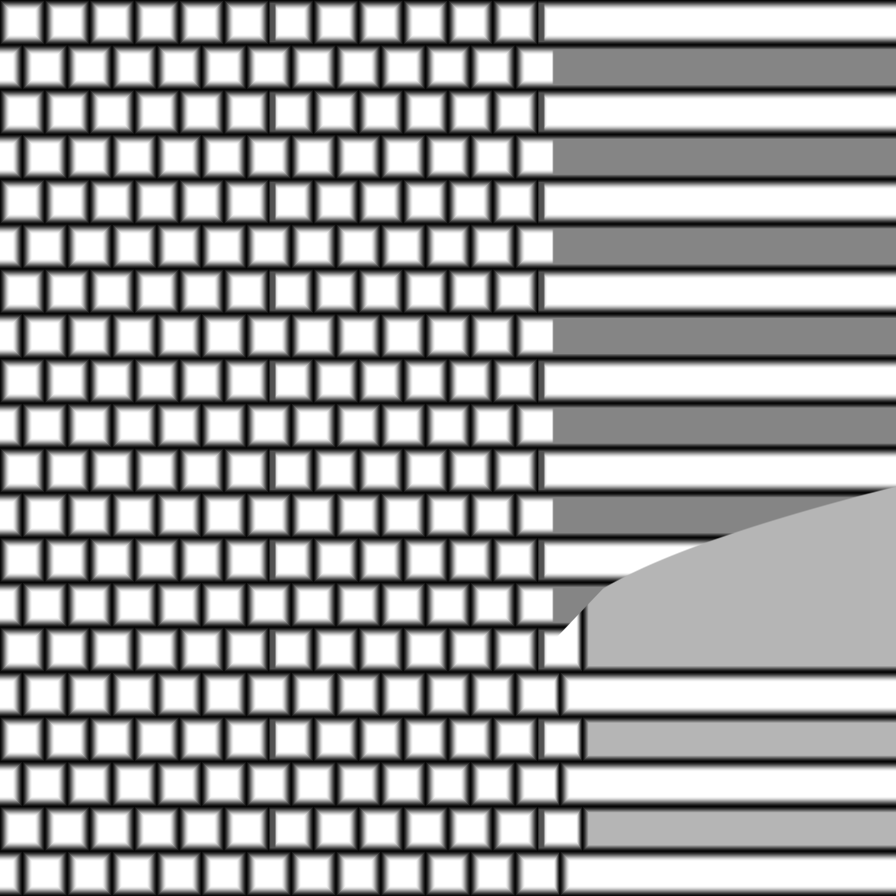
A three.js fragment shader for this pattern:

```glsl
// Bevelled bricks in staggered rows that run out into long flat bars,
// with a pale hill rising at the lower right. Each brick is shaded by its
// distance to the nearest joint; the hill is a power curve over the rows.

varying vec2 vUv;

const float ROWS = 20.0;          // rows, and bricks per canvas width
const float LOWER_ROW = 14.0;     // first row of the lower wall
const float BEVEL = 0.23;         // bevel width in bricks
const float SOFT = 0.0013;        // edge smoothing
const float MID_GRAY = 0.52;
const float PALE_GRAY = 0.71;
const float WHITE = 1.0;
const float SEAM_GRAY = 0.32;
const float SEAM_WIDTH = 0.0075;
const float SEAM_STEP = 0.3;      // spacing of the thick seams
const float UPPER_EVEN_END = 0.6;
const float UPPER_ODD_END = 0.617;
const float LOWER_EVEN_END = 0.65;
const float LOWER_ODD_END = 0.625;
const vec2 HILL_FOOT = vec2(0.6225, 0.71);
const float HILL_SCALE = 0.291;
const float HILL_POWER = 0.57;
const float HILL_SLOPE = 1.05;

float cover(float d) {
  return smoothstep(-SOFT, SOFT, d);
}

float edgeDistance(float t) {
  return min(t, 1.0 - t);
}

float bevel(float d) {
  return smoothstep(-0.02, BEVEL, d);
}

// Distance in bricks to a joint whose left flank is steeper.
float jointDistance(float x, float joint) {
  float d = (x - joint) * ROWS;
  return d < 0.0 ? -d * 1.6 : d;
}

float wall(vec2 p) {
  float row = floor(p.y * ROWS);
  bool odd = mod(row, 2.0) > 0.5;
  bool lower = row > LOWER_ROW - 0.5;
  float dy = edgeDistance(fract(p.y * ROWS));
  float column = fract(p.x * ROWS - (odd ? 0.5 : 0.0));
  float dx = edgeDistance(column);

  float upperEnd = odd ? UPPER_ODD_END : UPPER_EVEN_END;
  float lowerEnd = odd ? LOWER_ODD_END : LOWER_EVEN_END;
  float end = lower ? lowerEnd : upperEnd;
  float upperFill = odd ? MID_GRAY : WHITE;
  float lowerFill = odd ? WHITE : PALE_GRAY;
  float fill = lower ? lowerFill : upperFill;

  // The last brick of each row, and the bar that follows it
  bool openEnd = odd && !lower;
  float barDx = openEnd ? 0.5 : (p.x - end) * ROWS;
  if (openEnd && p.x > UPPER_EVEN_END) dx = 0.5;
  if (lower && p.x > end - 0.5 / ROWS) dx = jointDistance(p.x, end);

  float brick = bevel(min(dx, dy));
  float bar = min(bevel(min(barDx, dy)), fill);
  float shade = mix(brick, bar, cover(p.x - end));

  // Thick gray seams beside two joints of the even rows
  for (int i = 1; i <= 2; i++) {
    float s = p.x - SEAM_STEP * float(i);
    float mask = cover(s - 0.001) * cover(SEAM_WIDTH - s);
    if (!odd) shade = mix(shade, min(SEAM_GRAY, bevel(dy)), mask);
  }
  return shade;
}

float hillShade(vec2 p) {
  float side = jointDistance(p.x, LOWER_EVEN_END);
  float base = (LOWER_ROW + 1.0) - p.y * ROWS;
  float fill = mix(WHITE, PALE_GRAY, cover(p.x - LOWER_EVEN_END));
  return min(bevel(min(side, base)), fill);
}

float hillMask(vec2 p) {
  float run = max(p.x - HILL_FOOT.x, 0.0);
  // The power curve, straightened near the foot
  float rise = min(HILL_SLOPE * run, HILL_SCALE * pow(run + 0.00001, HILL_POWER));
  float above = cover(p.y - HILL_FOOT.y + rise);
  float floorLine = (LOWER_ROW + 1.0) / ROWS;
  return above * cover(p.x - HILL_FOOT.x) * cover(floorLine - p.y);
}

void main() {
  vec2 p = vec2(vUv.x, 1.0 - vUv.y); // rows count down from the top
  float shade = mix(wall(p), hillShade(p), hillMask(p));
  gl_FragColor = vec4(vec3(shade), 1.0);
}
```
